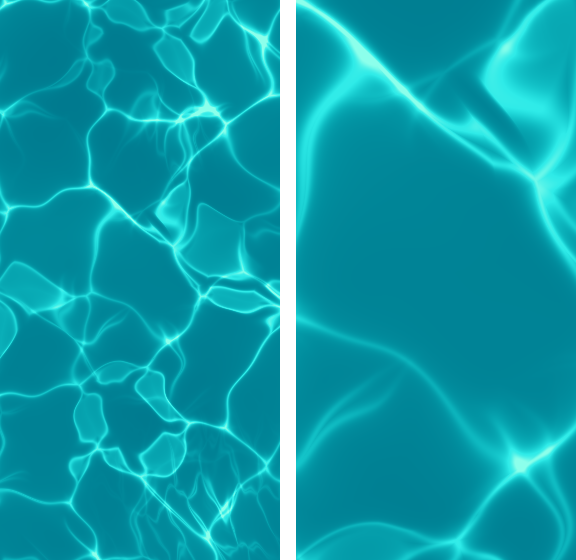
Left: the whole. Right: its middle third, enlarged.
A Shadertoy shader for this texture:

```glsl
const vec3 DEEP_TEAL = vec3(0.0, 0.48, 0.56);
const vec3 LIT_AQUA = vec3(0.18, 0.92, 0.91);
const vec3 GLINT = vec3(0.55, 1.0, 0.92);

vec2 hash2(vec2 cell) {
    vec3 q = fract(cell.xyx * vec3(0.1031, 0.1030, 0.0973));
    q += dot(q, q.yzx + 33.33);
    return fract((q.xx + q.yz) * q.zy);
}

// Smooth layered sines, 0 to 1
float swell(vec2 p) {
    float a = sin(p.x * 1.7 + 1.4 * sin(p.y * 1.1 + 0.6));
    float b = sin(p.y * 1.9 + 1.6 * sin(p.x * 1.3 + 2.1));
    return 0.5 + 0.25 * (a + b);
}

// Bends the straight cell walls into water-like curves
vec2 ripple(vec2 p, float amount) {
    p += amount * sin(p.yx * 2.3 + vec2(0.4, 1.9));
    p += amount * 0.4 * sin(p.yx * 5.3 + vec2(2.7, 0.8));
    return p + amount * 0.16 * sin(p.yx * 13.0 + vec2(1.1, 4.2));
}

// Distances to the three nearest cell points
vec3 nearestThree(vec2 p) {
    vec2 cell = floor(p);
    vec3 f = vec3(9.0);
    for (int y = -2; y <= 2; y++) {
        for (int x = -2; x <= 2; x++) {
            vec2 id = cell + vec2(x, y);
            float d = length(id + 0.08 + 0.84 * hash2(id) - p);
            if (d < f.x) f = vec3(d, f.xy);
            else if (d < f.y) f = vec3(f.x, d, f.y);
            else f.z = min(f.z, d);
        }
    }
    return f;
}

// Folded light: x = bright folds, y = ribbon fill, z = knots, w = halo
vec4 caustic(vec2 p, float ribbon, float thickness) {
    vec3 f = nearestThree(p);
    float wall = f.y - f.x;
    float corner = f.z - f.x;
    float halfWidth = ribbon * smoothstep(0.03, 0.5, corner);
    float offset = (wall - halfWidth) / thickness;
    float fold = 1.0 / (1.0 + offset * offset);
    float fill = 1.0 - smoothstep(halfWidth - thickness, halfWidth + thickness, wall);
    fill *= smoothstep(0.02, 0.12, halfWidth);
    float knot = exp(-corner * corner / 0.012);
    return vec4(fold, fill, knot, exp(-wall * 4.5));
}

float patchMask(vec2 uv, vec2 center, vec2 radius) {
    vec2 d = (uv - center) / radius;
    return exp(-dot(d, d));
}

// Deepens the shade and lifts the bright folds
float focusLight(float light) {
    return light * (0.66 + 0.85 * light);
}

vec3 waterColor(float light) {
    float v = clamp(light, 0.0, 1.0);
    vec3 color = mix(DEEP_TEAL, LIT_AQUA, vec3(v * v, v, v));
    return mix(color, GLINT, smoothstep(0.95, 1.8, light));
}

void mainImage(out vec4 fragColor, in vec2 fragCoord) {
    vec2 uv = fragCoord / iResolution.x;

    // Main net: thin folds opening into translucent ribbons
    vec2 p = ripple(uv * 2.9 + vec2(3.2, 7.4), 0.14);
    float ribbon = 0.32 * smoothstep(0.48, 0.8, swell(p * 1.6 + 4.0));
    vec4 net = caustic(p, ribbon, 0.031);
    float strength = mix(0.4, 1.1, swell(p * 1.3 + 9.0));
    float light = strength * (0.60 * net.x + 0.34 * net.y + 0.45 * net.z);
    light += 0.09 * net.w;

    // Faint second net, fading in and out
    vec2 q = ripple(uv.yx * 3.3 + vec2(21.0, 13.0), 0.16);
    vec4 veil = caustic(q, 0.14 * swell(q * 2.0), 0.038);
    float fade = smoothstep(0.42, 0.85, swell(q * 1.5 + 2.0));
    light += fade * (0.36 * veil.x + 0.12 * veil.y + 0.10 * veil.w);

    // Crumpled upright wrinkles in two patches
    float crumple = patchMask(uv, vec2(0.76, 0.17), vec2(0.24, 0.20))
                  + patchMask(uv, vec2(0.63, 1.53), vec2(0.08, 0.12));
    vec2 r = ripple(uv * vec2(10.0, 4.5) + vec2(uv.y * 2.0, 5.0), 0.22);
    vec4 wrinkles = caustic(r, 0.2 * swell(r), 0.07);
    light += crumple * (0.44 * wrinkles.x + 0.18 * wrinkles.y + 0.10);

    // Broad, soft brightness of the pool
    light += 0.16 * swell(uv * 3.3 + 1.0) - 0.02;

    fragColor = vec4(waterColor(focusLight(light)), 1.0);
}
```
